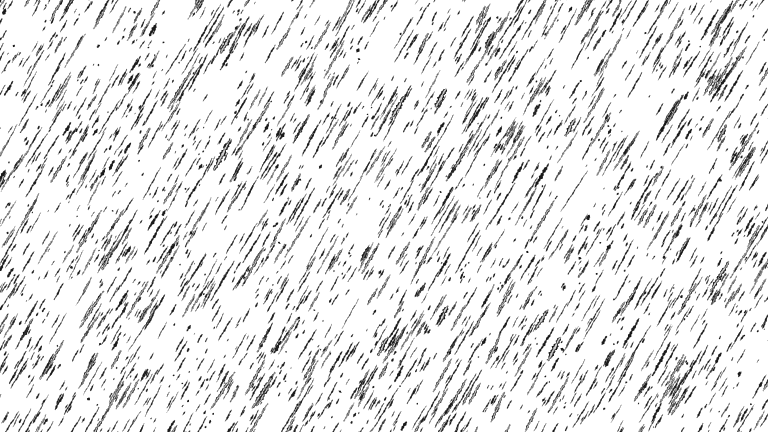
Give the GLSL for this pattern, as a Shadertoy shader.

```glsl
#define LAYERS 8
#define SLANT 1.06              // stroke angle in radians
#define SLANT_SPREAD 0.09
#define COLUMN_WIDTH 0.02
#define LONG_CELL 0.135
#define SHORT_CELL 0.045
#define THIN 0.0008             // half widths, in canvas heights
#define THICK 0.0019
#define CLUMP_SIZE vec2(0.085, 0.13)
#define SPARSE 0.08
#define DENSE 0.60

const vec3 PAPER = vec3(1.0);
const vec3 INK = vec3(0.10);

vec4 hash4(vec3 p) {
    vec4 q = fract(p.xyzx * vec4(0.1031, 0.1030, 0.0973, 0.1099));
    q += dot(q, q.wzxy + 33.33);
    return fract((q.xxyz + q.yzzw) * q.zywx);
}

// Distance to the nearest scattered feature point
float cellular(vec2 p) {
    vec2 cell = floor(p);
    float nearest = 2.0;
    for (int j = -1; j <= 1; j++)
    for (int i = -1; i <= 1; i++) {
        vec2 c = cell + vec2(i, j);
        nearest = min(nearest, distance(p, c + hash4(vec3(c, 71.0)).xy));
    }
    return nearest;
}

// Share of a filter of the given width covered by the band |x| < halfWidth
float bandCover(float x, float halfWidth, float filterWidth) {
    float r = 0.5 * filterWidth;
    return clamp((min(x + r, halfWidth) - max(x - r, -halfWidth)) / filterWidth, 0.0, 1.0);
}

// One ragged stroke per occupied cell of a slanted grid
float strokeLayer(vec2 uv, float layer, float pixel) {
    float k = layer / float(LAYERS - 1);
    float angle = SLANT + SLANT_SPREAD * (fract(layer * 0.618) - 0.5);
    vec2 along = vec2(cos(angle), sin(angle));
    vec2 across = vec2(along.y, -along.x);
    vec2 q = vec2(dot(uv, across), dot(uv, along)) + 5.0 + layer * 0.37;
    vec2 size = vec2(COLUMN_WIDTH + 0.0013 * layer, mix(LONG_CELL, SHORT_CELL, k));

    // Shift every column so that the cells form no rows
    float column = floor(q.x / size.x);
    float shift = hash4(vec3(column, layer, 17.0)).x * size.y;
    vec2 cell = vec2(column, floor((q.y + shift) / size.y));
    vec4 look = hash4(vec3(cell, layer + 3.0));
    vec4 place = hash4(vec3(cell, layer + 41.0));

    // Place the stroke inside its cell
    float halfLength = 0.5 * size.y * mix(0.09, 0.88, look.x * look.x);
    vec2 center = (cell + 0.5) * size - vec2(0.0, shift);
    center += (place.xy - 0.5) * vec2(0.5 * size.x, size.y - 2.0 * halfLength);

    // Gather strokes into clumps
    vec2 home = center - 5.0 - layer * 0.37;
    vec2 base = home.x * across + home.y * along;
    vec2 slanted = vec2(dot(base, vec2(sin(SLANT), -cos(SLANT))),
                        dot(base, vec2(cos(SLANT), sin(SLANT))));
    float density = smoothstep(0.9, 0.1, cellular(slanted / CLUMP_SIZE + 20.0));
    if (place.z > mix(SPARSE, DENSE, density)) return 0.0;

    // Wobbling axis, uneven width and tapered ends
    vec2 d = q - center;
    float phase = 40.0 * look.z;
    float t = d.y / halfLength;
    float x = d.x - 0.05 * (place.w - 0.5) * d.y - 0.0005 * sin(d.y * 210.0 + phase);
    float width = mix(THIN, THICK, look.y) + 0.0022 * pow(look.w, 14.0);
    float split = step(0.62, look.z) * smoothstep(0.015, 0.025, halfLength);
    width *= 1.0 + 0.8 * split;
    width *= 0.85 + 0.22 * sin(d.y * 330.0 + phase) + 0.18 * sin(d.y * 790.0 + 2.0 * phase);
    width *= mix(0.4, 1.1, clamp(1.0 - t * t, 0.0, 1.0));

    // Long broad strokes open into two strands
    float core = bandCover(x + 0.0004 * sin(d.y * 120.0), 0.4 * width, pixel);
    float ink = bandCover(x, width, pixel) - 0.8 * split * core;
    return ink * bandCover(d.y, halfLength, pixel);
}

void mainImage(out vec4 fragColor, in vec2 fragCoord) {
    vec2 uv = fragCoord / iResolution.y;
    float pixel = 1.15 / iResolution.y;
    float bare = 1.0;
    for (int i = 0; i < LAYERS; i++)
        bare *= 1.0 - clamp(strokeLayer(uv, float(i), pixel), 0.0, 1.0);
    fragColor = vec4(mix(INK, PAPER, bare), 1.0);
}
```
